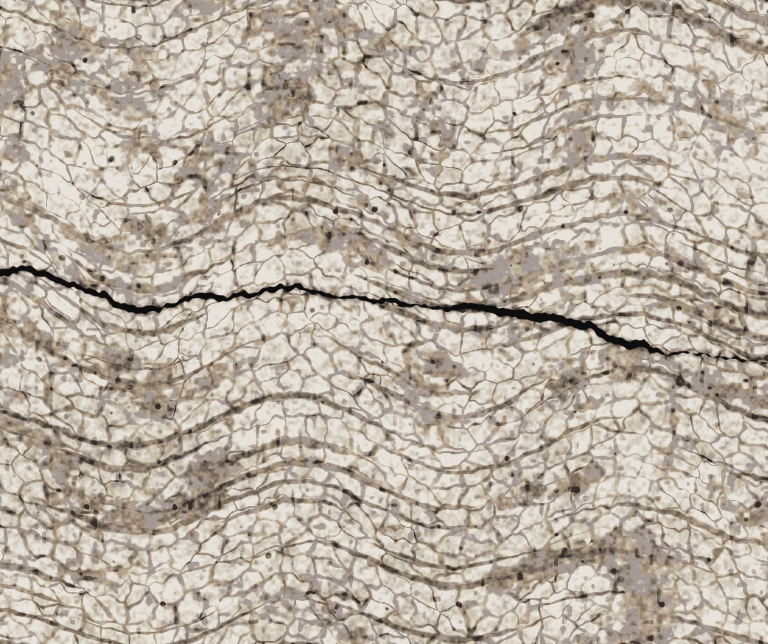
Write a Shadertoy shader that draws this texture.

```glsl
// Weathered, wavy-layered pale crust split into small plates by fine fissures.
// Voronoi plates and broken grooves share one bent space; grain, pits, worn
// patches and a long jagged crack set a tone that is mapped to a colour ramp.

#define PLATES vec2(25.0, 32.0)
#define GROOVE_ROWS 31.0
#define GROOVE_WIDTH 0.20
#define WAVE_HEIGHT 0.040
#define WAVE_LENGTH 0.505
#define WAVE_CREST 0.466
#define CRACK_WIDTH 0.0052
#define FISSURE_DEPTH 0.50
#define GRAIN 0.62
#define BASE_TONE 0.97

const vec3 SOOT  = vec3(0.20, 0.18, 0.17);
const vec3 UMBER = vec3(0.46, 0.41, 0.36);
const vec3 TAN   = vec3(0.66, 0.58, 0.49);
const vec3 GREY  = vec3(0.64, 0.60, 0.59);
const vec3 CREAM = vec3(0.78, 0.74, 0.67);
const vec3 CHALK = vec3(0.88, 0.86, 0.82);

vec2 hash2(vec2 p) {
    vec3 q = fract(p.xyx * vec3(0.1031, 0.1030, 0.0973));
    q += dot(q, q.yzx + 33.33);
    return fract((q.xx + q.yz) * q.zy);
}

float noise(vec2 p) {
    vec2 i = floor(p), f = fract(p);
    f = f * f * (3.0 - 2.0 * f);
    vec2 e = vec2(0.0, 1.0);
    return mix(mix(hash2(i).x, hash2(i + e.yx).x, f.x),
               mix(hash2(i + e.xy).x, hash2(i + e.yy).x, f.x), f.y);
}

float fbm(vec2 p) {
    float sum = 0.0, amp = 0.533;
    for (int i = 0; i < 4; i++) {
        sum += amp * noise(p);
        p = mat2(1.6, 1.2, -1.2, 1.6) * p + 7.3;
        amp *= 0.5;
    }
    return sum;
}

// x: distance to the nearest plate border, y: random value of the plate
vec2 plates(vec2 p) {
    vec2 cell = floor(p), f = fract(p), nearest = vec2(0.0), home = vec2(0.0);
    float best = 9.0, border = 9.0;
    for (int k = 0; k < 9; k++) {
        vec2 g = vec2(k % 3 - 1, k / 3 - 1);
        vec2 r = g + 0.1 + 0.8 * hash2(cell + g) - f;
        if (dot(r, r) < best) { best = dot(r, r); nearest = r; home = g; }
    }
    for (int k = 0; k < 25; k++) {
        vec2 g = home + vec2(k % 5 - 2, k / 5 - 2);
        vec2 r = g + 0.1 + 0.8 * hash2(cell + g) - f;
        vec2 d = r - nearest;
        if (dot(d, d) > 1e-4) border = min(border, dot(0.5 * (r + nearest), normalize(d)));
    }
    return vec2(border, hash2(cell + home + 51.0).y);
}

// Height of the main crack along x
float crackLine(float x) {
    float dip = (x - 0.22) / 0.09;
    float y = 0.582 - 0.105 * x - 0.038 * exp(-dip * dip);
    y += 0.016 * smoothstep(0.32, 0.48, x) - 0.034 * smoothstep(0.88, 1.0, x);
    return y + 0.013 * (noise(vec2(x * 26.0, 3.0)) - 0.5)
             + 0.007 * (noise(vec2(x * 85.0, 8.0)) - 0.5);
}

vec3 ramp(float t) {
    vec3 c = mix(SOOT, UMBER, clamp(t * 4.0, 0.0, 1.0));
    c = mix(c, TAN, clamp(t * 4.0 - 1.0, 0.0, 1.0));
    c = mix(c, CREAM, clamp(t * 4.0 - 2.0, 0.0, 1.0));
    return mix(c, CHALK, clamp(t * 4.0 - 3.0, 0.0, 1.25));
}

void mainImage(out vec4 fragColor, in vec2 fragCoord) {
    vec2 p = fragCoord / iResolution.y;
    float px = 1.0 / iResolution.y;

    // Bent layer space with ragged borders
    vec2 wobble = vec2(fbm(p * 5.0), fbm(p * 5.0 + 17.0)) - 0.5;
    vec2 rag = vec2(noise(p * 75.0), noise(p * 75.0 + 31.0)) - 0.5;
    float bend = WAVE_HEIGHT * cos(6.2832 * (p.x - WAVE_CREST) / WAVE_LENGTH);
    bend *= 0.75 + 0.5 * noise(p * 2.0 + 4.0);
    vec2 s = vec2(p.x, p.y - bend) + 0.03 * wobble;

    // Plates and the fissures between them
    vec2 plate = plates((s + 0.010 * rag) * PLATES);
    float gap = 0.05 + 0.13 * noise(p * 22.0 + 9.0);
    float fissure = 1.0 - smoothstep(0.25 * gap, gap, plate.x);
    fissure *= 0.5 + 0.7 * noise(p * 30.0 + 40.0);

    // Broken grooves along the layers
    float t = (s.y + 0.006 * rag.y) * GROOVE_ROWS + 1.5 * noise(s * vec2(3.0, 12.0));
    float middle = (s.y - 0.54) / 0.14;
    float layered = max(1.0 - smoothstep(0.62, 0.78, p.y), smoothstep(0.35, 0.85, p.x));
    float strength = noise(vec2(s.x * 4.5, floor(t) * 17.3)) + 0.13 * exp(-middle * middle);
    float width = GROOVE_WIDTH * smoothstep(0.42, 0.85, strength) * mix(0.3, 1.0, layered);
    float groove = 1.0 - smoothstep(0.5 * width, width + 0.05, abs(fract(t) - 0.5));
    groove *= smoothstep(0.0, 0.06, width);

    // Worn patches, pits and a few round holes
    float wear = fbm(s * vec2(9.0, 17.0) + 3.0) + 0.22 * (noise(p * 95.0) - 0.5);
    float patchy = smoothstep(0.60, 0.70, wear);
    float pits = smoothstep(0.77, 0.92, noise(p * 88.0 + 60.0));
    vec2 spot = hash2(floor(p * 13.0) + 5.0);
    float holeSize = 0.0045 * smoothstep(0.6, 1.0, spot.y);
    float hole = length((fract(p * 13.0) - 0.2 - 0.6 * spot) / 13.0 + 0.004 * rag) - holeSize;

    // Tone from relief lit from above, grain and hollows
    float relief = fbm(p * 42.0) - fbm(p * 42.0 + vec2(-0.12, 0.28));
    float grain = 0.6 * noise(p * 125.0) + 0.4 * noise(p * 230.0 + 12.0) - 0.5;
    float tone = BASE_TONE + 0.14 * (plate.y - 0.5) + GRAIN * grain + 0.6 * relief;
    tone -= 0.45 * (fbm(p * 3.5 + 20.0) - 0.45);
    tone -= max(max(FISSURE_DEPTH * fissure, 0.60 * groove), 0.46 * patchy) + 0.34 * pits;
    tone -= 0.7 * (1.0 - smoothstep(-px, px, hole)) * step(0.001, holeSize);

    // Main crack with a stained rim
    float open = CRACK_WIDTH * (0.35 + noise(vec2(p.x * 15.0, 2.0)));
    open *= 1.0 - 0.72 * smoothstep(0.99, 1.06, p.x);
    float crack = abs(p.y - crackLine(p.x)) - open + 0.004 * (noise(p * 150.0) - 0.5);
    tone -= 0.28 * (1.0 - smoothstep(0.0, 0.009, crack));

    vec3 color = ramp(max(tone, 0.0));
    float greyness = smoothstep(0.3, 0.6, tone) * (1.0 - smoothstep(0.6, 0.85, tone));
    color = mix(color, GREY, greyness * smoothstep(0.4, 0.6, noise(p * 60.0 + 80.0)));
    color = mix(vec3(0.05, 0.05, 0.055), color, smoothstep(-px, px, crack));
    fragColor = vec4(color, 1.0);
}
```
